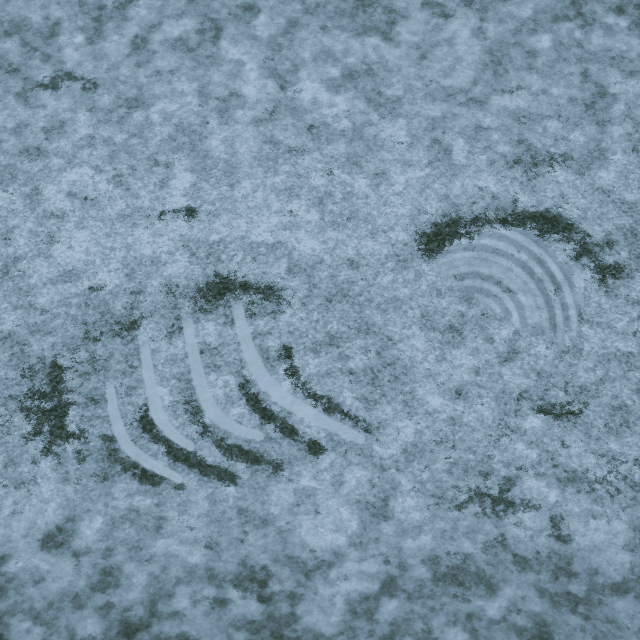
Write a three.js fragment shader that draws this texture.

```glsl
// Thin snow over dark grass, pressed by a shoe: curved tread bars and heel rings.
// Blended cellular noise makes the snow clumps and moss; sampled rational curves
// make the bars and rims. Fine detail fades away from a central focus band.
varying vec2 vUv;

const vec3 MOSS = vec3(0.15, 0.21, 0.175);
const vec3 SLUSH = vec3(0.43, 0.53, 0.60);
const vec3 SNOW = vec3(0.65, 0.735, 0.805);

float hash(vec2 p) { return fract(sin(dot(p, vec2(127.1, 311.7))) * 43758.5); }
vec2 hash2(vec2 p) { return vec2(hash(p), hash(p + 37.3)); }

// Random values of nearby cells, blended by distance to each cell point
float cells(vec2 p) {
  float total = 0.0, weights = 0.0;
  for (int j = -1; j <= 1; j++)
  for (int i = -1; i <= 1; i++) {
    vec2 cell = floor(p) + vec2(float(i), float(j));
    vec2 d = cell + hash2(cell) - p;
    float w = exp(-7.0 * dot(d, d));
    total += w * hash(cell + 71.7);
    weights += w;
  }
  return total / weights - 0.5;
}

float layers(vec2 p, float rough) {
  float total = 0.0, weights = 0.0, amp = 1.0;
  for (int i = 0; i < 5; i++) {
    total += amp * cells(p);
    weights += amp;
    amp *= rough;
    p = mat2(1.6, 1.2, -1.2, 1.6) * p + 13.1;
  }
  return total / weights;
}

// Distance to a segment and the position along it
vec2 segment(vec2 p, vec2 a, vec2 b) {
  float t = clamp(dot(p - a, b - a) / dot(b - a, b - a), 0.0, 1.0);
  return vec2(length(p - mix(a, b, t)), t);
}

// Same for a curve from a to b, pulled toward c by a weight
vec2 curve(vec2 p, vec2 a, vec2 c, vec2 b, float pull) {
  vec2 best = vec2(9.0, 0.0), last = a;
  for (int i = 1; i <= 14; i++) {
    float t = float(i) / 14.0;
    vec3 w = vec3((1.0 - t) * (1.0 - t), 2.0 * pull * t * (1.0 - t), t * t);
    vec2 next = (a * w.x + c * w.y + b * w.z) / (w.x + w.y + w.z);
    vec2 s = segment(p, last, next);
    if (s.x < best.x) best = vec2(s.x, (float(i) - 1.0 + s.y) / 14.0);
    last = next;
  }
  return best;
}

// x: raised bar from a to b, y: bare groove beside it ending at e, z: soft shade
vec3 tread(vec2 p, vec2 a, vec2 c, vec2 b, vec2 e, float width) {
  vec2 side = vec2(0.018, 0.024), bar = curve(p, a, c, b, 2.5);
  vec2 groove = curve(p, a - side, c - side, e, 2.5);
  float w = width * (0.65 + 0.35 * sin(3.14 * bar.y));
  return vec3((1.0 - smoothstep(w * 0.6, w * 1.05, bar.x)) * smoothstep(0.0, 0.06, bar.y),
              (1.0 - smoothstep(0.002, 0.021, groove.x)) * smoothstep(0.1, 0.4, groove.y),
              exp(-pow(groove.x / 0.025, 2.0)));
}

// Soft ellipse: center in xy, radii in zw
float spot(vec2 p, vec4 s) { vec2 d = (p - s.xy) / s.zw; return exp(-dot(d, d)); }

void main() {
  vec2 uv = vUv;
  float focus = 1.0 - smoothstep(0.12, 0.48, abs(uv.y - 0.5));
  vec2 ground = vec2((uv.x - 0.5) * (1.0 + 0.5 * uv.y), uv.y * (1.2 + 0.4 * uv.y));
  float rough = mix(0.66, 0.9, focus), grain = cells(ground * 190.0) * focus;
  float clumps = layers(ground * 22.0, rough), patches = layers(ground * 28.0 + 40.0, rough);
  vec2 p = uv + 0.012 * vec2(clumps, patches), q = mix(uv, p, 0.4);

  // Sole bars and grooves
  vec3 sole = tread(q, vec2(0.169, 0.42), vec2(0.182, 0.3), vec2(0.28, 0.251), vec2(0.28, 0.24), 0.012);
  sole = max(sole, tread(q, vec2(0.222, 0.486), vec2(0.243, 0.336), vec2(0.297, 0.303), vec2(0.362, 0.251), 0.013));
  sole = max(sole, tread(q, vec2(0.288, 0.521), vec2(0.32, 0.342), vec2(0.404, 0.319), vec2(0.43, 0.268), 0.014));
  sole = max(sole, tread(q, vec2(0.365, 0.545), vec2(0.398, 0.391), vec2(0.562, 0.314), vec2(0.501, 0.294), 0.015));
  float lastGroove = curve(p, vec2(0.443, 0.453), vec2(0.462, 0.39), vec2(0.573, 0.332), 1.5).x;
  sole.y = max(sole.y, 1.0 - smoothstep(0.002, 0.021, lastGroove));

  // Heel rings, cut off by snow banks at both ends
  float radius = length(q - vec2(0.736, 0.486));
  float heel = smoothstep(0.035, 0.05, radius) * (1.0 - smoothstep(0.168, 0.18, radius));
  heel *= smoothstep(-0.015, 0.015, 0.61 + 0.4 * (q.x - 0.71) - q.y);
  heel *= smoothstep(-0.01, 0.02, 0.67 * (q.x - 0.716) + q.y - 0.55) * smoothstep(0.47, 0.5, q.y);
  float ring = 1.0 - smoothstep(0.1, 0.36, abs(fract((radius - 0.05) / 0.0222 + 0.5) - 0.5));
  ring = max(ring, 0.85 * exp(-pow((radius - 0.104) / 0.012, 2.0)));

  // Bare rims and patches
  float toeRim = curve(p, vec2(0.05, 0.38), vec2(0.2, 0.54), vec2(0.43, 0.55), 1.0).x;
  float heelRim = curve(p, vec2(0.67, 0.61), vec2(0.8, 0.73), vec2(0.95, 0.58), 1.0).x;
  float toeShade = exp(-pow(toeRim / 0.04, 2.0)), heelShade = exp(-pow(heelRim / 0.023, 2.0));
  float bare = 0.4 * toeShade + 0.75 * heelShade + 0.8 * spot(p, vec4(0.085, 0.345, 0.055, 0.07));
  bare += 0.5 * spot(p, vec4(0.365, 0.548, 0.08, 0.016)) + 0.6 * spot(p, vec4(0.7, 0.625, 0.045, 0.03));
  bare += 0.7 * spot(p, vec4(0.845, 0.65, 0.05, 0.018)) + 0.9 * spot(p, vec4(0.28, 0.668, 0.045, 0.012));
  bare += 0.9 * spot(p, vec4(0.1, 0.873, 0.05, 0.02)) + 0.7 * spot(p, vec4(0.85, 0.745, 0.05, 0.018));
  bare += 0.7 * spot(p, vec4(0.866, 0.36, 0.035, 0.018)) + 0.6 * spot(p, vec4(0.77, 0.225, 0.045, 0.035));
  bare += 0.7 * spot(p, vec4(0.4, 0.09, 0.05, 0.035)) + 0.25 * spot(p, vec4(0.85, 0.24, 0.22, 0.16));
  bare = max(bare, sole.y * 0.9) * (1.0 - 0.9 * heel);
  float moss = smoothstep(0.3, 0.78, bare * 0.62 + patches * 1.4 + grain * 0.2 + 0.15);

  // Broad light, then pressed shapes
  float tone = 0.71 + clumps * 1.1 + grain * 0.25 - 0.1 * (toeShade + heelShade + sole.z);
  tone += 0.1 * spot(uv, vec4(0.3, 0.65, 0.5, 0.16)) + 0.08 * spot(uv, vec4(0.52, 0.24, 0.12, 0.08));
  tone -= 0.08 * spot(uv, vec4(0.56, 0.49, 0.13, 0.08)) + 0.2 * dot(uv - 0.5, uv - 0.5);
  tone -= 0.18 * (1.0 - smoothstep(0.0, 0.25, uv.y)) + 0.06 * smoothstep(0.85, 1.0, uv.y);
  tone = mix(tone, mix(0.53, 0.87, ring) + clumps * 0.5, heel * 0.9);
  tone = mix(tone, 0.05 + grain * 0.3, moss * mix(0.7, 0.95, focus));
  tone = clamp(mix(tone, 0.9 + clumps * 0.2, sole.x * 0.95), 0.0, 1.0);
  vec3 color = mix(MOSS, SLUSH, min(tone * 2.0, 1.0));
  gl_FragColor = vec4(mix(color, SNOW, max(tone * 2.0 - 1.0, 0.0)), 1.0);
}
```
